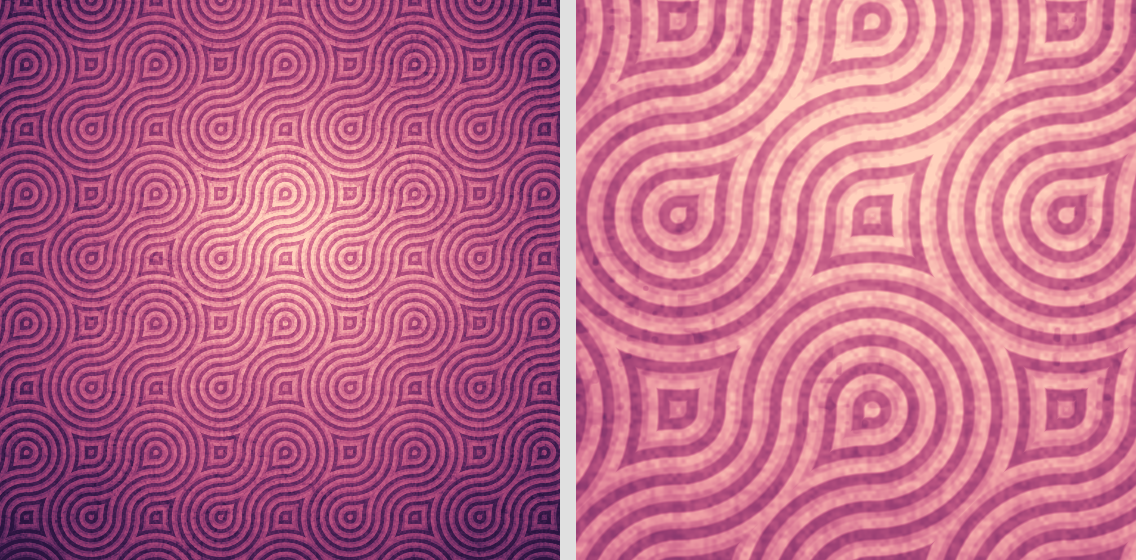
Left: the whole. Right: its middle third, enlarged.
A three.js fragment shader for this pattern:

```glsl
// Interlocking ribbed discs: rings on a checkerboard lattice, joined in
// diagonal pairs by S-shaped bands, with curved squares in the gaps.
// One tone value (ribs + glow + wear) is coloured through a plum-to-peach ramp.
varying vec2 vUv;

// Layout, in canvas units; two cells make one repeat (about 4.33 across)
const float CELL = 0.11556;
const vec2 ORIGIN = vec2(0.1630, 0.0762);
const float RIBS = 7.0;          // ribs from a disc centre to a square centre
const float EDGE = 0.0010;       // half width of the smoothed edges

// Rib profile, as fractions of one rib: light, then dark, then mid
const float LIGHT_END = 0.29;
const float DARK_END = 0.70;

// Tones, counted in steps of the colour ramp
const float LIGHT_TONE = 1.10;
const float DARK_TONE = -1.00;
const float MID_TONE = 0.50;

// Glow and wear
const vec2 GLOW_CENTRE = vec2(0.52, 0.59);
const float GLOW_TONE = 5.1;
const float GLOW_FALL = 7.0;
const float CLOUD_WEAR = 1.0;
const float FIBRE_WEAR = 0.45;
const float GRAIN_WEAR = 0.9;
const float SPECK_WEAR = 0.8;

const vec3 NIGHT = vec3(0.17, 0.08, 0.25);
const vec3 PLUM = vec3(0.27, 0.12, 0.32);
const vec3 PURPLE = vec3(0.44, 0.18, 0.40);
const vec3 MAGENTA = vec3(0.60, 0.24, 0.45);
const vec3 ROSE = vec3(0.74, 0.33, 0.51);
const vec3 PINK = vec3(0.85, 0.46, 0.58);
const vec3 SALMON = vec3(0.94, 0.63, 0.65);
const vec3 PEACH = vec3(1.0, 0.82, 0.74);

float hash(vec2 p) {
  vec3 q = fract(vec3(p.xyx) * 0.1031);
  q += dot(q, q.yzx + 33.33);
  return fract((q.x + q.y) * q.z);
}

float noise(vec2 p) {
  vec2 i = floor(p);
  vec2 f = fract(p);
  f = f * f * (3.0 - 2.0 * f);
  return mix(mix(hash(i), hash(i + vec2(1.0, 0.0)), f.x),
             mix(hash(i + vec2(0.0, 1.0)), hash(i + 1.0), f.x), f.y);
}

float clouds(vec2 p) {
  float sum = 0.0;
  float weight = 0.5;
  for (int i = 0; i < 4; i++) {
    sum += weight * noise(p);
    p = p * 2.03 + 17.0;
    weight *= 0.5;
  }
  return sum;
}

// 0 at disc centres, 1 at square centres, continuous over cell borders
float ringField(vec2 p) {
  vec2 f = fract(p);
  vec2 odd = mod(floor(p), 2.0);
  float rising = min(length(f), length(f - 1.0));
  float falling = min(length(f - vec2(1.0, 0.0)), length(f - vec2(0.0, 1.0)));
  if (odd.x != odd.y) return falling;          // discs on the falling diagonal
  return odd.x > 0.5 ? rising : 1.0 - falling; // separate discs, or S bands
}

float ribTone(float field) {
  float phase = fract(field * RIBS);
  float soft = EDGE * RIBS / CELL;
  float tone = mix(LIGHT_TONE, DARK_TONE,
                   smoothstep(LIGHT_END - soft, LIGHT_END + soft, phase));
  tone = mix(tone, MID_TONE, smoothstep(DARK_END - soft, DARK_END + soft, phase));
  return mix(tone, LIGHT_TONE, smoothstep(1.0 - 2.0 * soft, 1.0, phase));
}

float wearTone(vec2 uv) {
  float cloud = clouds(uv * 6.0) - 0.47;
  float fibre = noise(uv * vec2(240.0, 26.0)) + noise(uv * vec2(30.0, 220.0) + 51.0) - 1.0;
  float grain = noise(uv * 380.0 + 7.0) - 0.5;
  float speck = smoothstep(0.65, 0.90, noise(uv * 200.0 + 90.0))
              * smoothstep(0.42, 0.62, clouds(uv * 14.0 + 30.0));
  return CLOUD_WEAR * cloud + FIBRE_WEAR * fibre + GRAIN_WEAR * grain - SPECK_WEAR * speck;
}

vec3 ramp(float tone) {
  vec3 colour = mix(NIGHT, PLUM, clamp(tone + 1.0, 0.0, 1.0));
  colour = mix(colour, PURPLE, clamp(tone, 0.0, 1.0));
  colour = mix(colour, MAGENTA, clamp(tone - 1.0, 0.0, 1.0));
  colour = mix(colour, ROSE, clamp(tone - 2.0, 0.0, 1.0));
  colour = mix(colour, PINK, clamp(tone - 3.0, 0.0, 1.0));
  colour = mix(colour, SALMON, clamp(tone - 4.0, 0.0, 1.0));
  return mix(colour, PEACH, clamp(tone - 5.0, 0.0, 1.0));
}

void main() {
  float ribs = ribTone(ringField((vUv - ORIGIN) / CELL));
  float glow = GLOW_TONE - GLOW_FALL * length(vUv - GLOW_CENTRE);
  gl_FragColor = vec4(ramp(glow + ribs + wearTone(vUv)), 1.0);
}
```
